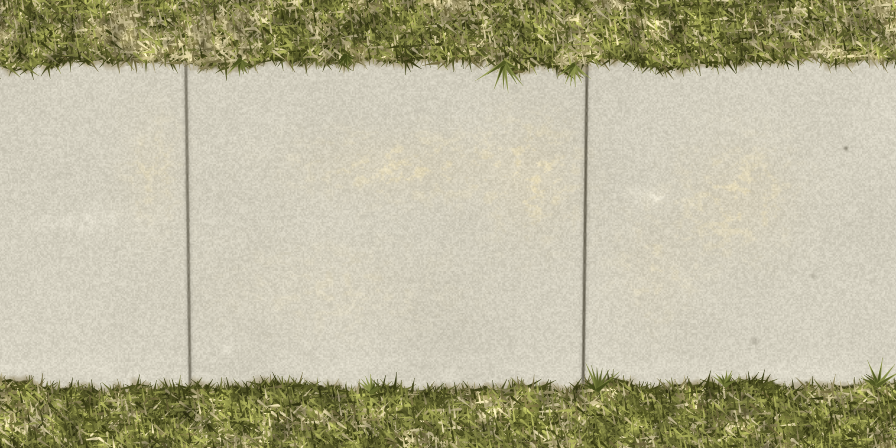
This texture is drawn by a WebGL 1 fragment shader. Its source:

```glsl
precision highp float;
// Weathered concrete pavement slabs with two joints, bordered by grass above and below.
uniform vec2 u_resolution;

float hash(vec2 p) {
  vec3 q = fract(p.xyx * vec3(0.1031, 0.1030, 0.0973));
  q += dot(q, q.yzx + 33.33);
  return fract((q.x + q.y) * q.z);
}

float noise(vec2 p) {
  vec2 i = floor(p), f = fract(p);
  f = f * f * (3.0 - 2.0 * f);
  return mix(mix(hash(i), hash(i + vec2(1, 0)), f.x),
             mix(hash(i + vec2(0, 1)), hash(i + vec2(1, 1)), f.x), f.y);
}

float fbm(vec2 p) {
  float sum = 0.0, amp = 0.5;
  for (int i = 0; i < 5; i++) {
    sum += amp * noise(p);
    p = p * 2.03 + 17.1;
    amp *= 0.55;
  }
  return sum;
}

// Soft elliptical spot, 1 at its centre.
float spot(vec2 p, vec2 centre, vec2 radius) {
  vec2 d = (p - centre) / radius;
  return exp(-dot(d, d));
}

float bump(float x, float centre, float radius) {
  float d = (x - centre) / radius;
  return exp(-d * d);
}

// Positive inside either strip of grass, negative over concrete.
float grassDepth(vec2 p) {
  float top = 0.860 - 0.016 * bump(p.x, 0.0, 0.1) - 0.015 * bump(p.x, 0.52, 0.08)
    - 0.022 * bump(p.x, 1.14, 0.06) - 0.024 * bump(p.x, 1.27, 0.04)
    - 0.015 * bump(p.x, 1.5, 0.1);
  float bottom = 0.136 + 0.012 * bump(p.x, 0.0, 0.1) + 0.008 * bump(p.x, 0.62, 0.08)
    + 0.014 * bump(p.x, 1.36, 0.07) + 0.014 * bump(p.x, 1.62, 0.12)
    + 0.012 * bump(p.x, 1.96, 0.06);
  float ragged = 0.014 * (noise(vec2(p.x * 16.0, p.y * 4.0)) - 0.5)
    + 0.014 * (noise(p * vec2(46, 12)) - 0.5);
  return max(p.y - top, bottom - p.y) + ragged;
}

// Share of dry straw among the blades.
float dryness(vec2 p) {
  float dry = 0.16 + 0.45 * smoothstep(0.48, 0.75, noise(p * vec2(11, 16)));
  dry += 0.35 * spot(p, vec2(0.33, 0.93), vec2(0.2, 0.07));
  dry += 0.35 * spot(p, vec2(1.04, 0.97), vec2(0.1, 0.08));
  dry += 0.3 * spot(p, vec2(1.9, 0.95), vec2(0.18, 0.08));
  return dry * (p.y < 0.5 ? 0.75 : 1.0);
}

vec3 concrete(vec2 p, float px) {
  vec3 col = vec3(0.826, 0.808, 0.744) + 0.05 * (fbm(p * 4.0) - 0.55);
  float warm = spot(p, vec2(0.9, 0.63), vec2(0.22, 0.07)) + spot(p, vec2(1.19, 0.6), vec2(0.1, 0.13))
    + spot(p, vec2(1.65, 0.56), vec2(0.12, 0.12)) + 0.7 * spot(p, vec2(0.34, 0.62), vec2(0.06, 0.12))
    + 0.6 * spot(p, vec2(1.46, 0.4), vec2(0.09, 0.12)) + 0.4 * spot(p, vec2(0.75, 0.36), vec2(0.25, 0.1));
  float flakes = smoothstep(0.52, 0.78, fbm(p * vec2(45, 60)));
  col += warm * (vec3(0.012, 0.003, -0.016) + flakes * vec3(0.06, 0.045, 0.0));
  // Pale scuffs, stains and a few dark pits.
  float pale = spot(p, vec2(0.507, 0.222), vec2(0.009, 0.018)) + spot(p, vec2(1.45, 0.56), vec2(0.035, 0.018))
    + 0.5 * spot(p, vec2(0.2, 0.51), vec2(0.12, 0.025));
  col += 0.09 * pale * smoothstep(0.3, 0.65, fbm(p * 40.0));
  col += 0.04 * bump(p.y, 0.17, 0.035) * noise(p * vec2(14, 50));
  col -= 0.28 * spot(p, vec2(1.888, 0.669), vec2(0.005));
  col -= 0.12 * spot(p, vec2(1.685, 0.24), vec2(0.008));
  col -= 0.12 * spot(p, vec2(1.815, 0.383), vec2(0.005));
  col += 0.095 * (noise(p * 310.0) - 0.5) + 0.03 * (noise(p * 150.0) - 0.5);
  // Slightly leaning joints: a soft, crumbly dark line with a worn rim.
  float crumble = noise(p * vec2(90, 130));
  float left = p.x - mix(0.426, 0.413, p.y), right = p.x - mix(1.300, 1.312, p.y);
  float joint = min(abs(left), abs(right)) + 0.0015 * (crumble - 0.5);
  col *= 1.0 - 0.07 * smoothstep(0.014, 0.002, joint);
  float strength = p.x > 0.8 ? 0.85 : 0.68;
  float groove = smoothstep(0.0042 + px, 0.0006, joint) * strength;
  return mix(col, vec3(0.33, 0.31, 0.25), groove * (0.75 + 0.35 * crumble));
}

// Fan of blades; a negative reach hangs downward.
void tuft(inout vec3 col, vec2 p, vec2 root, float reach, float px) {
  for (int i = 0; i < 9; i++) {
    float h = hash(root * 91.0 + float(i) * 3.7);
    float angle = (float(i) - 4.0) * 0.27 + (h - 0.5) * 0.4;
    vec2 tip = vec2(sin(angle), cos(angle)) * reach * (0.5 + 0.5 * h);
    float t = clamp(dot(p - root, tip) / dot(tip, tip), 0.0, 1.0);
    float d = length(p - root - tip * t) - 0.0045 * (1.0 - t);
    vec3 green = mix(vec3(0.24, 0.27, 0.09), vec3(0.58, 0.61, 0.32), h);
    col = mix(col, green, smoothstep(px, -px, d));
  }
}

void main() {
  vec2 p = gl_FragCoord.xy / u_resolution.y;
  float px = 0.7 / u_resolution.y;
  float depth = grassDepth(p);

  // Slabs, soil fringe and shaded ground under the grass.
  vec3 col = concrete(p, px);
  float fringe = smoothstep(-0.014, 0.006, depth + 0.016 * (noise(p * 70.0) - 0.5));
  col = mix(col, vec3(0.58, 0.53, 0.39), 0.65 * fringe);
  vec3 ground = mix(vec3(0.20, 0.20, 0.07), vec3(0.45, 0.42, 0.24), dryness(p) * noise(p * 80.0));
  col = mix(col, ground, smoothstep(0.0, 0.008, depth + 0.016 * (noise(p * 95.0) - 0.5)));

  // Layers of tapered blades, each kept when its root lies in the grass.
  for (int i = 0; i < 22; i++) {
    float layer = float(i), angle = layer * 2.4;
    mat2 turn = mat2(cos(angle), -sin(angle), sin(angle), cos(angle));
    vec2 size = vec2(0.0105, 0.033) * (0.75 + 0.6 * hash(vec2(layer, 5.0)));
    vec2 q = turn * p / size + layer * 7.3;
    float column = floor(q.x);
    q.y += column * 0.37;
    vec2 cell = floor(q), f = fract(q);
    vec2 root = (cell + vec2(0.5, 0.2 - column * 0.37) - layer * 7.3) * size * turn;
    float h = hash(cell + layer * 13.0), tone = hash(cell + layer * 5.0 + 71.0);
    float width = 0.3 * (1.0 - f.y) * smoothstep(0.0, 0.15, f.y);
    float d = (abs(f.x - 0.5 - (h - 0.5) * 0.7 * f.y * f.y) - width) * size.x;
    float keep = step(0.012 * tone, grassDepth(root)) * step(h, 0.66);
    float lit = tone * (0.65 + layer * 0.025);
    vec3 blade = mix(vec3(0.20, 0.21, 0.07), vec3(0.58, 0.59, 0.31), lit);
    vec3 straw = mix(vec3(0.40, 0.37, 0.21), vec3(0.82, 0.78, 0.62), tone);
    blade = mix(blade, straw, step(hash(cell + layer * 3.0 + 29.0), dryness(root)));
    col = mix(col, blade, keep * smoothstep(px, -px, d) * step(0.001, width));
  }
  // Sunlit clumps and the dark gaps between them.
  float clump = 0.55 * noise(p * 24.0) + 0.45 * noise(p * 62.0);
  col *= mix(1.0, 0.68 + 0.76 * clump, smoothstep(-0.004, 0.012, depth));

  tuft(col, p, vec2(1.125, 0.86), -0.075, px);
  tuft(col, p, vec2(1.28, 0.855), -0.05, px);
  tuft(col, p, vec2(0.535, 0.865), -0.045, px);
  tuft(col, p, vec2(0.77, 0.875), -0.045, px);
  tuft(col, p, vec2(1.335, 0.13), 0.075, px);
  tuft(col, p, vec2(1.96, 0.14), 0.065, px);
  tuft(col, p, vec2(0.83, 0.125), 0.04, px);
  tuft(col, p, vec2(1.62, 0.14), 0.04, px);
  gl_FragColor = vec4(col, 1.0);
}
```
